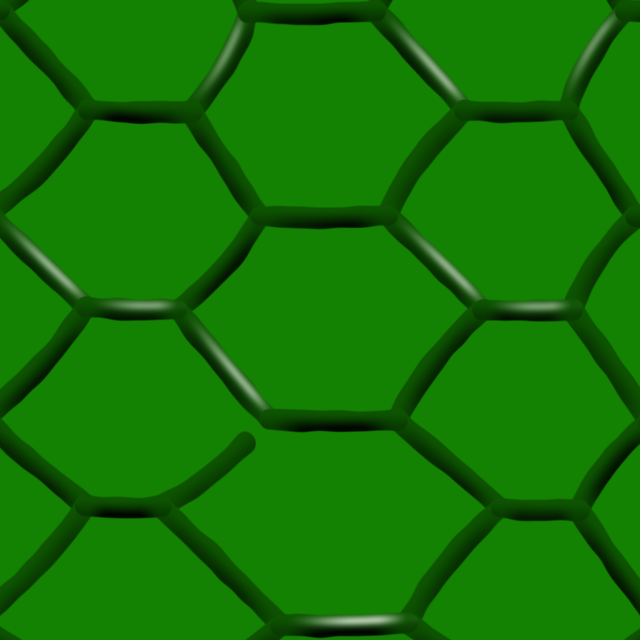
A WebGL 2 fragment shader for this pattern:

```glsl
#version 300 es
precision highp float;

uniform vec2 u_resolution;
out vec4 fragColor;

const vec3 FIELD = vec3(0.075, 0.505, 0.005);
const vec3 WIRE = vec3(0.05, 0.325, 0.005);
const vec3 SHADOW = vec3(0.0, 0.03, 0.0);
const vec3 GLINT = vec3(0.74, 0.82, 0.72);

const float RADIUS = 0.0165;       // half the wire width
const float COLUMN_STEP = 0.295;
const float FIRST_COLUMN = 0.205;
const float JITTER = 0.007;        // unevenness of the corners
const float WOBBLE = 0.0022;       // unevenness of the wire sides
const float BEND = 0.010;          // bow of the rising wires
const float BROKEN_LENGTH = 0.76;  // part left of the snapped wire

float hash(vec2 p) {
    p = fract(p * vec2(0.1731, 0.3127) + 0.37);
    p += dot(p, p.yx + 23.19);
    return fract((p.x + p.y) * p.x * 7.31);
}

float noise(vec2 p) {
    vec2 i = floor(p), f = fract(p);
    f = f * f * (3.0 - 2.0 * f);
    return mix(mix(hash(i), hash(i + vec2(1, 0)), f.x),
               mix(hash(i + vec2(0, 1)), hash(i + vec2(1, 1)), f.x), f.y);
}

bool isEven(int n) {
    return (n & 1) == 0;
}

// Corner at the left (side -1) or right (side 1) end of a flat wire, y down
vec2 corner(int column, int row, float side) {
    float c = float(column), r = float(row);
    bool even = isEven(column);
    float drift = column > 0 ? 0.017 : -0.012;
    float x = FIRST_COLUMN + COLUMN_STEP * c + (even ? 0.0125 : -0.0125) + drift * r;
    float halfLength = even ? 0.081 - 0.0105 * r : 0.099;
    float y = even ? 0.173 + 0.31 * r : 0.018 + 0.319 * r;
    vec2 seed = vec2(c * 2.0 + side, r);
    vec2 offset = vec2(hash(seed + 11.0), hash(seed + 31.0)) - 0.5;
    return vec2(x + side * halfLength, y) + JITTER * offset;
}

// Paint one rounded wire from a to b, shaded on its lower side
void paintWire(inout vec3 color, vec2 p, vec2 a, vec2 b,
               float bend, float part, float depth, float gloss) {
    float span = length(b - a);
    vec2 along = (b - a) / span;
    vec2 down = vec2(-along.y, along.x);
    vec2 q = p - a;
    float x = dot(q, along);
    float t = clamp(x / span, 0.0, 1.0);
    float s = dot(q, down) - bend * 4.0 * t * (1.0 - t);
    float d = length(vec2(s, x - clamp(x, 0.0, span * part))) - RADIUS;
    d += WOBBLE * (noise(p * 32.0) - 0.5) * 2.0;

    float across = s / RADIUS;
    float middle = smoothstep(0.0, 0.3, t) * smoothstep(1.0, 0.7, t);
    float patchy = 0.65 + 0.6 * noise(p * 11.0 + 5.0);
    float shade = smoothstep(-0.8, 1.0, across) * depth * patchy * mix(0.35, 1.0, middle);
    vec3 paint = mix(WIRE, SHADOW, clamp(shade, 0.0, 1.0));

    float lobe = exp(-4.5 * (across + 0.45) * (across + 0.45));
    float fade = smoothstep(0.02, 0.6, t) * smoothstep(1.05, 0.75, t);
    paint = mix(paint, GLINT, gloss * lobe * fade);

    float soft = 1.2 / u_resolution.y;
    color = mix(color, paint, smoothstep(soft, -soft, d));
}

void main() {
    vec2 p = gl_FragCoord.xy / u_resolution;
    p.y = 1.0 - p.y;
    vec3 color = FIELD;

    for (int column = -1; column <= 3; column++) {
        for (int row = -1; row <= 4; row++) {
            bool even = isEven(column);
            int upper = even ? row : row - 1;
            vec2 left = corner(column, row, -1.0);
            vec2 right = corner(column, row, 1.0);
            vec2 above = corner(column + 1, upper, -1.0);
            vec2 below = corner(column + 1, upper + 1, -1.0);
            float vary = hash(vec2(column, row) + 3.0);

            // Rising wire, one of them snapped
            bool snapped = column == 0 && row == 2;
            float riseGloss = even && row == 0 ? 0.5 : 0.0;
            paintWire(color, p, right, above, column < 1 ? BEND : -BEND,
                      snapped ? BROKEN_LENGTH : 1.0, 0.4 + 0.4 * vary, riseGloss);

            // Falling wire
            bool lit = (row == 1 && column < 2) || (row == 0 && column == 1);
            paintWire(color, p, right, below, BEND * 0.5 * (vary - 0.5), 1.0,
                      0.45 + 0.4 * vary, lit ? 0.72 : 0.0);

            // Flat wire
            float flatGloss = row == 3 ? 0.9 : (even && row == 1 ? 0.6 : 0.0);
            paintWire(color, p, left, right, BEND * 0.3, 1.0, 1.0, flatGloss);
        }
    }
    fragColor = vec4(color, 1.0);
}
```
